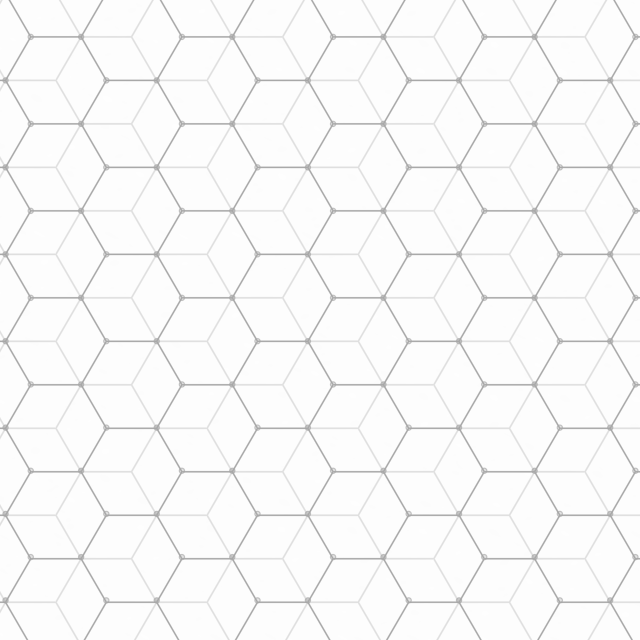
This pattern is drawn by a WebGL 2 fragment shader. Its source:

```glsl
#version 300 es
precision highp float;

#define PERIOD vec2(0.2362, 0.1359)
#define CENTRE vec2(0.0874, 0.8744)
#define EDGE_HALF_WIDTH 0.0012
#define SPOKE_HALF_WIDTH 0.0013
#define RING_RADIUS 0.0040
#define RING_HALF_WIDTH 0.0009
#define RING_DRIFT 0.0030
#define SOFTNESS 0.0011
#define PAPER vec3(0.992)
#define SPOKE_INK vec3(0.875)
#define EDGE_INK vec3(0.655)
#define GRAIN 0.003

uniform vec2 u_resolution;
out vec4 fragColor;

// Offset from the nearest centre of the staggered hexagon lattice.
vec2 hexCell(vec2 p) {
    vec2 a = p - PERIOD * floor(p / PERIOD + 0.5);
    vec2 b = p - PERIOD * (floor(p / PERIOD) + 0.5);
    return dot(a, a) < dot(b, b) ? a : b;
}

float segmentDistance(vec2 p, vec2 a, vec2 b) {
    vec2 pa = p - a, ba = b - a;
    return length(pa - ba * clamp(dot(pa, ba) / dot(ba, ba), 0.0, 1.0));
}

float stroke(float d, float halfWidth, float blur) {
    return 1.0 - smoothstep(halfWidth - blur, halfWidth + blur, d);
}

// Faint mottling from layered sines.
float mottle(vec2 p) {
    float sum = 0.0;
    for (int i = 1; i <= 3; i++) {
        float f = 57.0 * float(i);
        sum += sin(p.x * f + 2.0 * sin(p.y * f * 0.7)) * sin(p.y * f * 1.3 + p.x * 31.0);
    }
    return sum / 3.0;
}

void main() {
    float side = min(u_resolution.x, u_resolution.y);
    vec2 uv = gl_FragCoord.xy / side;
    float blur = max(SOFTNESS, 0.75 / side);
    vec2 corner = vec2(PERIOD.x / 6.0, PERIOD.y / 2.0);
    vec2 tip = vec2(PERIOD.x / 3.0, 0.0);

    // Hexagon outline, folded into one quadrant
    vec2 cell = hexCell(uv - CENTRE);
    vec2 folded = abs(cell);
    float edge = min(segmentDistance(folded, tip, corner),
                     segmentDistance(folded, vec2(0.0, corner.y), corner));

    // Three inner spokes that turn each hexagon into a cube
    vec2 mirrored = vec2(cell.x, folded.y);
    float spoke = min(segmentDistance(mirrored, vec2(0.0), -tip),
                      segmentDistance(mirrored, vec2(0.0), corner));

    // Rings at the vertices, sliding off the lines toward the bottom
    float drift = RING_DRIFT * (1.0 - smoothstep(0.0, 0.55, uv.y));
    vec2 ringCell = hexCell(uv - CENTRE - vec2(0.0, drift));
    vec2 node = vec2(ringCell.x, abs(ringCell.y));
    vec2 flipped = vec2(-node.x, node.y);
    float joint = min(distance(node, -tip), distance(node, corner));
    float plain = min(distance(flipped, -tip), distance(flipped, corner));
    float nodeDistance = min(joint, plain);
    float ring = stroke(abs(nodeDistance - RING_RADIUS), RING_HALF_WIDTH, blur);
    float disc = stroke(nodeDistance, RING_RADIUS, blur);
    float fill = joint < plain ? 0.55 : 0.3;

    // Layers from paper up to rings
    vec3 color = PAPER + GRAIN * mottle(uv);
    color = mix(color, SPOKE_INK, stroke(spoke, SPOKE_HALF_WIDTH, blur));
    color = mix(color, EDGE_INK, stroke(edge, EDGE_HALF_WIDTH, blur));
    color = mix(color, EDGE_INK, fill * disc);
    color = mix(color, EDGE_INK, 0.7 * ring);
    fragColor = vec4(color, 1.0);
}
```
